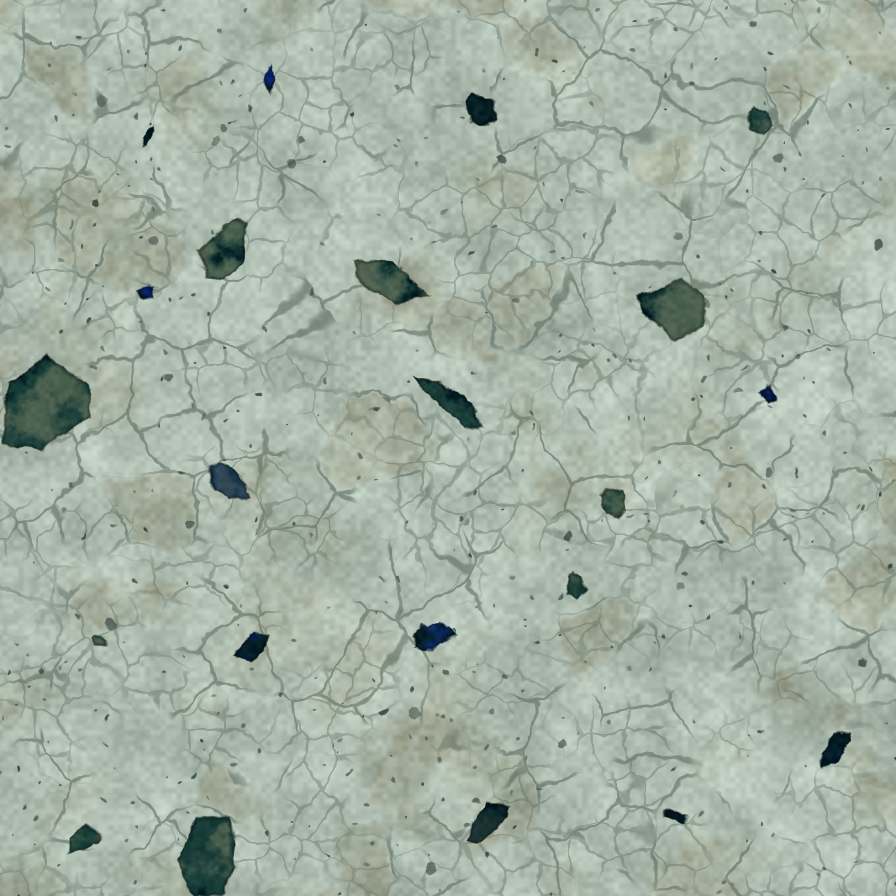
This texture is drawn by a Shadertoy shader. Its source:

```glsl
// Thin section of pale granular rock: fine grain seams, dark specks and scattered teal and blue crystals.

const vec3 PALE = vec3(0.685, 0.745, 0.695);
const vec3 SEAM = vec3(0.36, 0.42, 0.37);
const vec3 SPECK = vec3(0.13, 0.21, 0.19);
const vec3 TEAL = vec3(0.10, 0.24, 0.22);
const vec3 OLIVE = vec3(0.30, 0.38, 0.31);
const vec3 INK = vec3(0.01, 0.10, 0.13);
const vec3 BLUE = vec3(0.02, 0.13, 0.40);

float hash(vec2 p) {
    return fract(sin(dot(p, vec2(127.1, 311.7))) * 43758.5453);
}

vec2 hash2(vec2 p) {
    return vec2(hash(p), hash(p + 57.3));
}

float noise(vec2 p) {
    vec2 i = floor(p), f = fract(p);
    f = f * f * (3.0 - 2.0 * f);
    float low = mix(hash(i), hash(i + vec2(1, 0)), f.x);
    float high = mix(hash(i + vec2(0, 1)), hash(i + vec2(1, 1)), f.x);
    return mix(low, high, f.y);
}

float fbm(vec2 p) {
    float sum = 0.0, amp = 0.5;
    for (int i = 0; i < 5; i++) {
        sum += amp * noise(p);
        p = mat2(1.6, 1.2, -1.2, 1.6) * p + 7.1;
        amp *= 0.55;
    }
    return sum / 1.055;
}

vec2 warp(vec2 p, float scale, float amount) {
    return p + amount * (vec2(fbm(p * scale), fbm(p * scale + 31.7)) - 0.5);
}

// Voronoi grains: x = distance to the seam in canvas units, yz = grain id
vec3 grains(vec2 p, float scale) {
    p *= scale;
    vec2 base = floor(p), id = base;
    float near = 9.0, second = 9.0;
    for (int y = -1; y <= 1; y++)
    for (int x = -1; x <= 1; x++) {
        vec2 cell = base + vec2(x, y);
        float d = length(cell + hash2(cell) - p);
        if (d < near) { second = near; near = d; id = cell; }
        else second = min(second, d);
    }
    return vec3(0.5 * (second - near) / scale, id);
}

float seamMask(float d, float width, vec2 p, float scale) {
    float broken = smoothstep(0.38, 0.68, noise(p * scale));
    return broken * (1.0 - smoothstep(width * 0.3, width, d));
}

// Coverage of small dark dots, one candidate per grid cell
float specks(vec2 p, float scale, float share, float radius) {
    vec2 base = floor(p * scale);
    float cover = 0.0;
    for (int y = -1; y <= 1; y++)
    for (int x = -1; x <= 1; x++) {
        vec2 cell = base + vec2(x, y);
        float present = step(hash(cell + 3.7), share);
        float r = radius * mix(0.4, 1.0, hash(cell + 8.1));
        float d = length(p - (cell + hash2(cell + 19.0)) / scale);
        float dot_ = 1.0 - smoothstep(r - 0.001, r + 0.001, d);
        cover = max(cover, present * dot_ * mix(0.45, 1.0, hash(cell + 5.9)));
    }
    return cover;
}

// Signed distance to a ragged, stretched polygon with random sides
float shard(vec2 p, vec2 seed, float size) {
    float a = 6.2832 * hash(seed + 1.3);
    float stretch = mix(1.0, 1.55, hash(seed + 2.9));
    p = mat2(cos(a), sin(a), -sin(a), cos(a)) * p * vec2(1.0 / stretch, stretch);
    float d = -1.0;
    for (int i = 0; i < 6; i++) {
        float k = float(i);
        float side = 1.0472 * (k + 0.8 * hash(seed + k * 4.7));
        d = max(d, dot(p, vec2(cos(side), sin(side))) - size * mix(0.6, 1.1, hash(seed + k * 9.1)));
    }
    return d;
}

vec3 crystalColor(vec2 p, vec2 seed, float size) {
    float mottle = fbm(p * 28.0 + seed * 5.0);
    float big = smoothstep(0.014, 0.032, size);
    vec3 dark = mix(INK, BLUE, step(0.5, hash(seed + 6.6)) * smoothstep(0.4, 0.6, mottle));
    vec3 green = mix(TEAL, OLIVE, smoothstep(0.46, 0.68, mottle + 0.25 * (hash(seed + 4.4) - 0.5)));
    green = mix(INK, green, smoothstep(0.28, 0.44, mottle));
    return mix(dark, green, max(big, step(0.65, hash(seed + 7.8)))) + 0.07 * (noise(p * 190.0) - 0.5);
}

vec3 addCrystals(vec3 color, vec2 p, float scale) {
    vec2 base = floor(p * scale);
    vec2 ragged = warp(p, 45.0, 0.014);
    for (int y = -1; y <= 1; y++)
    for (int x = -1; x <= 1; x++) {
        vec2 cell = base + vec2(x, y);
        float h = hash(cell + 12.4);
        float size = mix(0.009, 0.054, h * h);
        vec2 center = (cell + mix(vec2(0.15), vec2(0.85), hash2(cell + 41.0))) / scale;
        float d = shard(ragged - center, cell, size);
        float cover = (1.0 - smoothstep(-0.0015, 0.0015, d)) * step(hash(cell + 77.0), 0.8);
        vec3 body = crystalColor(p, cell, size) * mix(0.65, 1.0, smoothstep(0.0, 0.005, -d));
        color = mix(color, body, cover);
    }
    return color;
}

void mainImage(out vec4 fragColor, in vec2 fragCoord) {
    vec2 p = fragCoord / iResolution.y;
    vec2 bent = warp(p, 16.0, 0.045);
    vec3 coarse = grains(bent, 13.0);
    vec3 fine = grains(bent + 3.3, 27.0);

    // Mottled ground with a faint tone per grain
    float tone = 0.20 * (fbm(p * 22.0) - 0.5) + 0.10 * (noise(p * 170.0) - 0.5);
    tone += 0.045 * (hash(coarse.yz) - 0.5);
    vec3 color = PALE + tone;

    // Tan clouded grains
    float tan_ = step(0.87, hash(coarse.yz + 23.0)) * smoothstep(0.0, 0.008, coarse.x);
    tan_ = max(0.8 * tan_, smoothstep(0.58, 0.78, fbm(p * 9.0 + 60.0)));
    color -= tan_ * vec3(0.045, 0.075, 0.10) * (0.5 + noise(p * 80.0));

    // Broken seams and hairline cracks
    float seams = 0.6 * seamMask(coarse.x, 0.0024, p, 24.0);
    seams = max(seams, 0.4 * seamMask(fine.x, 0.0019, p + 9.0, 17.0));
    color = mix(color, SEAM, seams);

    // Specks, denser in patches
    float patches = smoothstep(0.3, 0.65, noise(p * 11.0 + 5.0));
    float dots = specks(bent, 42.0, 0.10 + 0.22 * patches, 0.0028);
    dots = max(dots, specks(warp(p, 110.0, 0.008), 13.0, 0.16, 0.0068));
    color = mix(color, SPECK, 0.8 * dots);

    fragColor = vec4(clamp(addCrystals(color, p, 5.0), 0.0, 1.0), 1.0);
}
```
